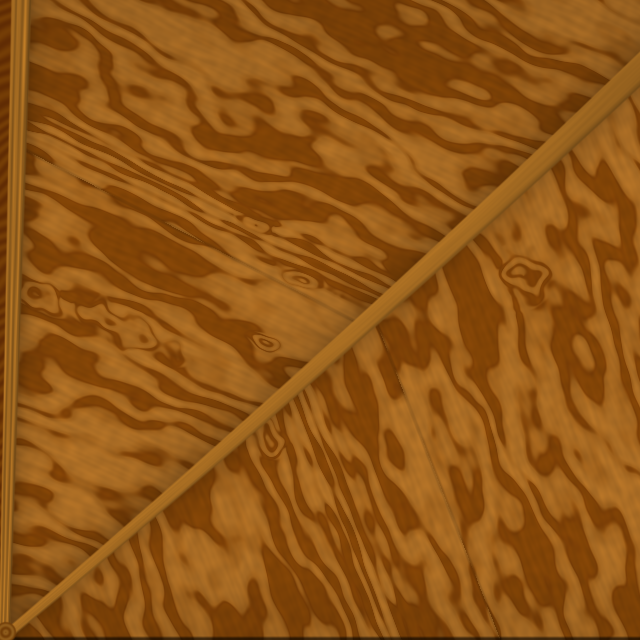
This texture is drawn by a WebGL 2 fragment shader. Its source:

```glsl
#version 300 es
precision highp float;
uniform vec2 u_resolution;
out vec4 fragColor;

const vec3 LIGHT_WOOD = vec3(0.675, 0.43, 0.145);
const vec3 DARK_WOOD = vec3(0.505, 0.265, 0.025);
const vec3 EDGE_WOOD = vec3(0.42, 0.19, 0.015);
const vec3 BEAM_WOOD = vec3(0.67, 0.435, 0.135);
const vec2 UPPER_GRAIN = vec2(0.905, -0.425);
const vec2 LOWER_GRAIN = vec2(0.371, -0.928);
const float UPPER_BANDS = 19.0;
const float LOWER_BANDS = 14.0;
const float UPPER_PINSTRIPE = 0.75;
const float LOWER_PINSTRIPE = 0.575;
const float STAIN_ASPECT = 0.36;
const float STAIN_GAIN = 0.7;
const float TAU = 6.28319;

// Stains: centre, length along the grain, strength (positive is dark)
const int STAINS = 12;
const vec4 UPPER_STAINS[STAINS] = vec4[](
  vec4(0.40, 0.785, 0.09, 0.8), vec4(0.638, 0.876, 0.06, 0.9),
  vec4(0.794, 0.94, 0.07, 0.9), vec4(0.60, 0.577, 0.06, 1.1),
  vec4(0.27, 0.575, 0.20, 0.6), vec4(0.46, 0.52, 0.13, -1.4),
  vec4(0.36, 0.41, 0.10, -1.1), vec4(0.94, 0.96, 0.12, -1.5),
  vec4(0.575, 0.77, 0.09, -0.9), vec4(0.29, 0.90, 0.12, -0.8),
  vec4(0.54, 0.715, 0.06, 0.9), vec4(0.14, 0.30, 0.18, -0.7));
const vec4 LOWER_STAINS[STAINS] = vec4[](
  vec4(0.735, 0.583, 0.06, 1.1), vec4(0.575, 0.35, 0.12, 0.9),
  vec4(0.455, 0.09, 0.09, 1.0), vec4(0.655, 0.27, 0.14, -1.2),
  vec4(0.81, 0.375, 0.08, -1.1), vec4(0.95, 0.31, 0.10, -1.2),
  vec4(0.765, 0.44, 0.10, 0.8), vec4(0.90, 0.40, 0.10, 0.8),
  vec4(0.82, 0.16, 0.09, 0.7), vec4(0.38, 0.19, 0.08, -0.6),
  vec4(0.97, 0.77, 0.08, -0.7), vec4(0.81, 0.268, 0.035, -1.3));

// Knots: centre, length along the grain, width over length
const int KNOTS = 7;
const vec4 KNOT_SHAPES[KNOTS] = vec4[](
  vec4(0.818, 0.57, 0.040, 0.9), vec4(0.06, 0.538, 0.045, 0.5),
  vec4(0.475, 0.56, 0.042, 0.35), vec4(0.20, 0.485, 0.085, 0.25),
  vec4(0.415, 0.466, 0.028, 0.4), vec4(0.40, 0.648, 0.022, 0.8),
  vec4(0.417, 0.316, 0.035, 0.7));

vec2 gradientAt(vec2 cell) {
  float angle = TAU * fract(sin(dot(cell, vec2(127.1, 311.7))) * 43758.5);
  return vec2(cos(angle), sin(angle));
}

float gradientNoise(vec2 p) {
  vec2 i = floor(p), f = fract(p);
  vec2 u = f * f * f * (f * (f * 6.0 - 15.0) + 10.0);
  vec2 e = vec2(1.0, 0.0);
  float low = mix(dot(gradientAt(i), f), dot(gradientAt(i + e), f - e), u.x);
  float high = mix(dot(gradientAt(i + e.yx), f - e.yx), dot(gradientAt(i + 1.0), f - 1.0), u.x);
  return mix(low, high, u.y);
}

// Rotates so that x runs along the grain and y across it
vec2 toGrain(vec2 p, vec2 grain) {
  return vec2(dot(p, grain), dot(p, vec2(-grain.y, grain.x)));
}

float stainBias(vec2 p, vec2 grain, vec4 stains[STAINS]) {
  float bias = 0.0;
  for (int i = 0; i < STAINS; i++) {
    vec2 d = toGrain(p - stains[i].xy, grain) / (stains[i].z * vec2(1.0, STAIN_ASPECT));
    bias += stains[i].w * exp(-dot(d, d));
  }
  return bias * STAIN_GAIN;
}

// Positive in dark late wood, negative in pale early wood
float grainTone(vec2 p, vec2 grain, float bands, float pinstripe, float bias, float seed) {
  vec2 g = toGrain(p, grain);
  vec2 s = g + seed;
  float rings = g.y * bands + 1.9 * gradientNoise(s * vec2(3.5, 9.0))
              + 0.7 * gradientNoise(s * vec2(13.0, 28.0));
  float tone = 0.5 * sin(TAU * rings) + 0.6 * gradientNoise(s * vec2(8.0, 17.0) + 4.0)
             + 0.5 * gradientNoise(s * vec2(24.0, 50.0)) + bias - 0.04;
  float offset = (g.y - pinstripe) / 0.03;
  tone += 0.6 * exp(-offset * offset) * sin(TAU * (g.y * 58.0 + rings * 0.5));
  for (int i = 0; i < KNOTS; i++) {
    vec4 k = KNOT_SHAPES[i];
    vec2 d = toGrain(p - k.xy, grain) / (k.z * vec2(1.0, k.w));
    float r = length(d) + 0.9 * gradientNoise(p * 34.0 + float(i));
    float whorl = 0.35 * cos(TAU * 1.4 * (r - 0.9)) - 0.05;
    tone = mix(tone, whorl, 0.85 * (1.0 - smoothstep(0.7, 1.5, r)));
  }
  return tone;
}

vec3 woodColor(float tone, vec2 g) {
  float late = 0.35 * smoothstep(-0.75, 0.1, tone) + 0.65 * smoothstep(-0.1, 0.25, tone);
  vec3 wood = mix(LIGHT_WOOD, DARK_WOOD, late);
  wood = mix(wood, EDGE_WOOD, 0.28 * exp(-pow((tone - 0.22) / 0.12, 2.0)));
  return wood * (1.0 + 0.08 * gradientNoise(g * vec2(18.0, 140.0)) + 0.07 * gradientNoise(g * 60.0));
}

void main() {
  vec2 p = gl_FragCoord.xy / u_resolution;
  float aa = 1.2 / u_resolution.y;

  // Diagonal beam bows slightly and widens toward the right
  float beamOffset = (p.y - (-0.001 + 0.838 * p.x + 0.055 * p.x * p.x)) * 0.745;
  float beamHalf = 0.007 + 0.0135 * p.x;
  float beamGap = abs(beamOffset) - beamHalf;
  bool isUpper = beamOffset > 0.0;

  // Panels, each split into two sheets by a seam
  vec2 grain = isUpper ? UPPER_GRAIN : LOWER_GRAIN;
  float seam = isUpper ? dot(p - vec2(0.26, 0.651), vec2(0.461, 0.887))
                       : dot(p - vec2(0.605, 0.453), vec2(0.931, 0.364));
  float seed = (isUpper ? 3.0 : 11.0) + (seam > 0.0 ? 0.0 : 5.3);
  float bias = isUpper ? stainBias(p, grain, UPPER_STAINS) : stainBias(p, grain, LOWER_STAINS);
  float tone = grainTone(p, grain, isUpper ? UPPER_BANDS : LOWER_BANDS,
                         isUpper ? UPPER_PINSTRIPE : LOWER_PINSTRIPE, bias, seed);
  vec3 color = woodColor(tone, toGrain(p, grain));
  color *= 1.0 - 0.12 * (1.0 - smoothstep(0.0008, 0.0008 + 2.0 * aa, abs(seam)));

  // Shadows beside the beam, the post and the frame
  float postLeft = -0.002 + 0.02 * p.y, postRight = 0.015 + 0.034 * p.y;
  color *= 1.0 - (isUpper ? 0.22 : 0.16) * exp(-max(beamGap, 0.0) / (isUpper ? 0.03 : 0.018));
  color *= 1.0 - 0.22 * exp(-max(p.x - postRight, 0.0) / 0.015);
  color *= 1.0 - 0.1 * smoothstep(0.65, 1.1, p.y) - 0.07 * smoothstep(0.15, 0.0, p.y);
  color *= 1.0 - 0.6 * smoothstep(0.007, 0.002, p.y);

  // Beam with long fibres, a bright top and a dark lower lip
  float acrossBeam = beamOffset / beamHalf;
  vec3 beam = BEAM_WOOD * (0.97 + 0.05 * acrossBeam - 0.18 * smoothstep(-0.5, -1.0, acrossBeam));
  beam *= 1.0 + 0.06 * gradientNoise(vec2(p.x * 12.0, acrossBeam * 4.0));
  beam *= 1.0 - 0.1 * smoothstep(0.7, 1.0, p.x);
  color = mix(color, beam, 1.0 - smoothstep(-aa, aa, beamGap));

  // Striped post and the dark panel behind it
  float acrossPost = (p.x - postLeft) / (postRight - postLeft);
  vec3 post = BEAM_WOOD * (0.9 + 0.12 * sin(TAU * acrossPost * 3.0 + 0.6));
  post *= 1.0 + 0.15 * gradientNoise(vec2(acrossPost * 9.0, p.y * 6.0));
  post *= 1.0 - 0.3 * smoothstep(0.85, 1.0, acrossPost);
  float slats = sin(TAU * (p.y * 45.0 - p.x * 30.0 + gradientNoise(p * 14.0)));
  vec3 behind = mix(EDGE_WOOD, DARK_WOOD, 0.5 + 0.5 * slats) * 0.9;
  color = mix(color, post, 1.0 - smoothstep(-aa, aa, p.x - postRight));
  color = mix(color, behind, 1.0 - smoothstep(-aa, aa, p.x - postLeft));

  // Round joint in the corner
  float joint = length(p - vec2(0.009, 0.012));
  vec3 jointColor = mix(DARK_WOOD, BEAM_WOOD, 0.5 + 0.4 * sin(joint * 700.0));
  color = mix(color, jointColor * 0.85, 1.0 - smoothstep(0.016 - aa, 0.016 + aa, joint));

  fragColor = vec4(color, 1.0);
}
```
